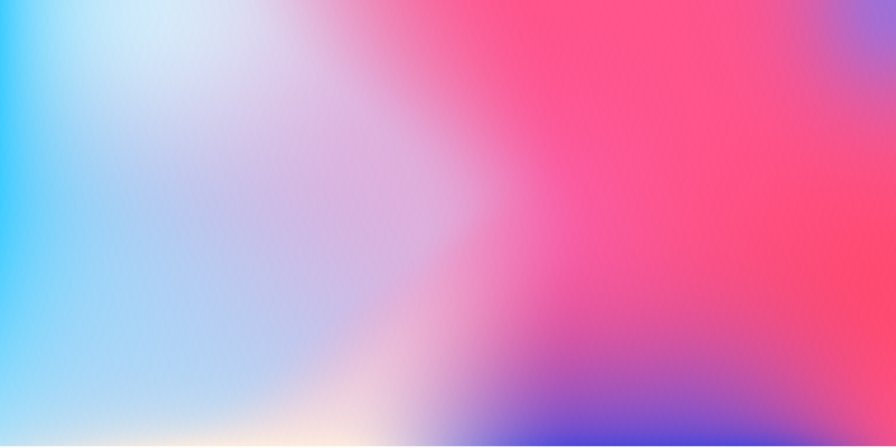
Reproduce this background procedurally as a Shadertoy shader.

```glsl
// A soft mesh-like gradient: cyan and lavender on the left, hot pink on the right.
// Two colour fields are built from washes and Gaussian glows, then joined along
// a curved, blurred border; a fold, a pale bottom line and a faint weave add detail.

const vec3 CYAN       = vec3(0.24, 0.80, 1.00);
const vec3 SKY        = vec3(0.62, 0.89, 1.00);
const vec3 PERIWINKLE = vec3(0.70, 0.82, 0.96);
const vec3 MAUVE      = vec3(0.88, 0.68, 0.86);
const vec3 ICE        = vec3(0.87, 0.93, 0.98);
const vec3 PEACH      = vec3(1.00, 0.93, 0.87);
const vec3 BLUSH      = vec3(0.95, 0.83, 0.87);
const vec3 ORCHID     = vec3(0.92, 0.61, 0.80);
const vec3 PINK       = vec3(1.00, 0.33, 0.55);
const vec3 MAGENTA    = vec3(0.97, 0.38, 0.68);
const vec3 CORAL      = vec3(1.00, 0.29, 0.44);
const vec3 VIOLET     = vec3(0.58, 0.34, 0.77);
const vec3 INDIGO     = vec3(0.27, 0.27, 0.86);
const vec3 LILAC      = vec3(0.58, 0.45, 0.88);

// Elliptical Gaussian falloff, 1 at the centre.
float glow(vec2 p, vec2 centre, vec2 size) {
    vec2 d = (p - centre) / size;
    return exp(-dot(d, d));
}

// Smooth step that falls from 1 to 0.
float fadeOut(float start, float end, float x) {
    return 1.0 - smoothstep(start, end, x);
}

// Exponential falloff away from an edge.
float edgeFade(float dist, float reach) {
    return exp(-dist / reach);
}

// Left field: lavender wash, pale top, cyan side and warm fold.
vec3 coolField(vec2 p) {
    float diagonal = 2.0 * (p.x - 0.2) + 0.9 * (p.y - 0.35) + 0.25;
    vec3 col = mix(PERIWINKLE, MAUVE, smoothstep(0.0, 1.05, diagonal));
    col = mix(col, ICE, smoothstep(0.48, 0.98, p.y) * fadeOut(0.15, 0.5, p.x));
    col = mix(col, SKY, 0.7 * edgeFade(p.x, 0.13) * fadeOut(0.3, 0.9, p.y));
    col = mix(col, CYAN, edgeFade(p.x, 0.065) * smoothstep(-0.1, 0.6, p.y));

    // Diagonal fold, warmer below and to the right, crisper towards its tip
    float fold = p.x - (0.18 + 0.66 * p.y);
    float foldWidth = mix(0.15, 0.07, smoothstep(0.1, 0.5, p.y));
    vec3 warm = mix(BLUSH, ORCHID, smoothstep(0.0, 0.5, p.y));
    col = mix(col, warm, 0.85 * smoothstep(-0.02, foldWidth, fold));

    // Bright lower rim
    return mix(col, PEACH, edgeFade(p.y, 0.065) * smoothstep(-0.15, 0.25, p.x));
}

// Right field: pink with coral, magenta and violet glows.
vec3 hotField(vec2 p) {
    vec3 col = PINK;
    col = mix(col, CORAL, glow(p, vec2(1.0, 0.35), vec2(0.22, 0.3)));
    col = mix(col, MAGENTA, 0.8 * glow(p, vec2(0.58, 0.5), vec2(0.13, 0.25)));
    col = mix(col, LILAC, 0.9 * glow(p, vec2(1.0), vec2(0.10, 0.22)));

    // Violet haze, then a thin indigo rim at the bottom
    float haze = glow(vec2(0.0, p.y), vec2(0.0), vec2(1.0, 0.25));
    col = mix(col, VIOLET, haze * fadeOut(0.75, 1.02, p.x));
    return mix(col, INDIGO, edgeFade(p.y, 0.05) * fadeOut(0.82, 1.04, p.x));
}

// Coverage of the right field across its curved soft border.
float hotMask(vec2 p) {
    float border = 0.565 - 0.16 * smoothstep(0.5, 1.15, p.y)
                 - 0.055 * fadeOut(0.0, 0.5, p.y);
    float softness = 0.10 + 0.07 * smoothstep(0.6, 1.0, p.y)
                   + 0.04 * fadeOut(0.0, 0.4, p.y);
    return smoothstep(border - softness, border + softness, p.x);
}

// Faint woven ripple of layered sines, running mostly in columns.
float weave(vec2 p) {
    float sum = 0.0;
    float amount = 1.0;
    vec2 freq = vec2(300.0, 90.0);
    for (int i = 0; i < 3; i++) {
        sum += amount * sin(p.x * freq.x + 2.0 * sin(p.y * freq.y));
        freq *= 1.7;
        amount *= 0.7;
    }
    return sum;
}

void mainImage(out vec4 fragColor, in vec2 fragCoord) {
    vec2 p = fragCoord / iResolution.xy;
    vec3 col = mix(coolField(p), hotField(p), hotMask(p));
    col += 0.002 * weave(p * vec2(2.0, 1.0));

    // Pale line along the bottom edge
    col = mix(col, vec3(1.0), fadeOut(0.002, 0.006, p.y));
    fragColor = vec4(col, 1.0);
}
```
